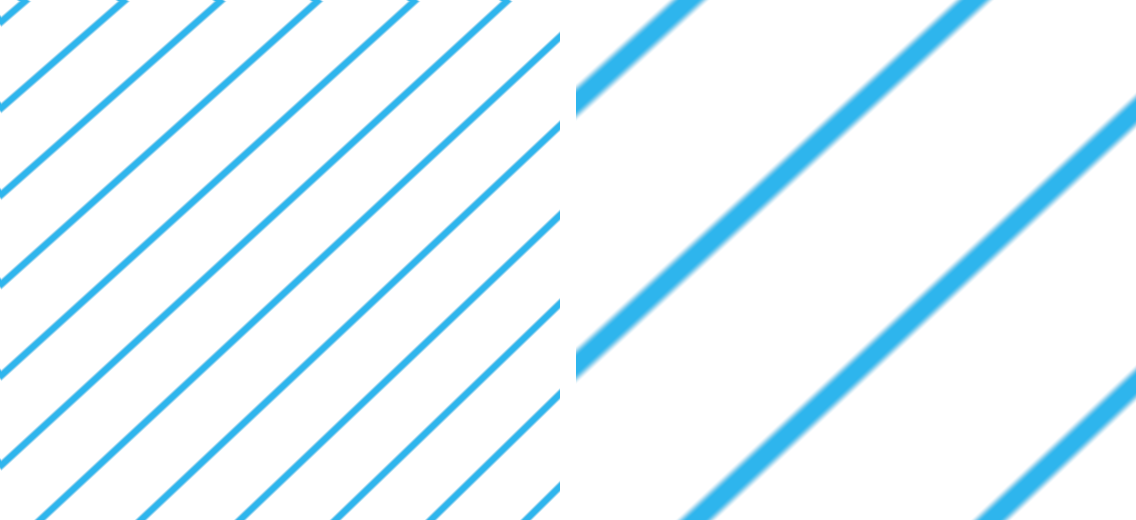
Left, the full canvas; right, a detail of the centre.
Give the GLSL for this pattern, as a Shadertoy shader.

```glsl
// Twelve soft blue diagonal strokes on white, rising to the right.
// Each stroke is a distance to a line anchored on the falling diagonal;
// the slope steepens steadily and the spacing sways slightly.

#define STROKES 12
#define FIRST_ANCHOR vec2(0.0273, 0.9797)
#define ANCHOR_STEP vec2(0.09258, -0.08599)
#define FIRST_SLOPE 0.860
#define SLOPE_GAIN 0.0116
#define SAG 0.0024
#define SWAY 0.0022
#define HALF_WIDTH 0.0065
#define SOFTNESS 0.0029
#define EDGE_FOLD 0.003
#define BLUE vec3(0.18, 0.71, 0.93)
#define EDGE_TINT vec3(0.0, 0.025, 0.027)

const float PI = 3.14159;

// Distance from p to the centre line of one stroke
float strokeDistance(vec2 p, float index) {
    float slope = FIRST_SLOPE + SLOPE_GAIN * index;
    vec2 normal = normalize(vec2(slope, -1.0));
    float bow = sin(PI * index / float(STROKES - 1));
    float shift = -bow * (SAG + SWAY * cos(0.5 * PI * (index - 2.0)));
    vec2 anchor = FIRST_ANCHOR + ANCHOR_STEP * index;
    return abs(dot(p - anchor, normal) - shift);
}

void mainImage(out vec4 fragColor, in vec2 fragCoord) {
    // Units of canvas height
    vec2 p = fragCoord / iResolution.y;

    // Tiny fold at the left and top borders blunts the stroke ends
    p.x = EDGE_FOLD + abs(p.x - EDGE_FOLD);
    p.y = 1.0 - EDGE_FOLD - abs(1.0 - EDGE_FOLD - p.y);

    // Nearest stroke
    float nearest = 1e3;
    for (int i = 0; i < STROKES; i++) {
        nearest = min(nearest, strokeDistance(p, float(i)));
    }

    // Soft ink edge, never narrower than a pixel
    float soft = max(SOFTNESS, 0.75 / iResolution.y);
    float ink = 1.0 - smoothstep(HALF_WIDTH - soft, HALF_WIDTH + soft, nearest);

    // Blue on white, with a faintly greyer rim
    vec3 color = mix(vec3(1.0), BLUE, ink);
    color -= EDGE_TINT * 4.0 * ink * (1.0 - ink);
    fragColor = vec4(color, 1.0);
}
```
